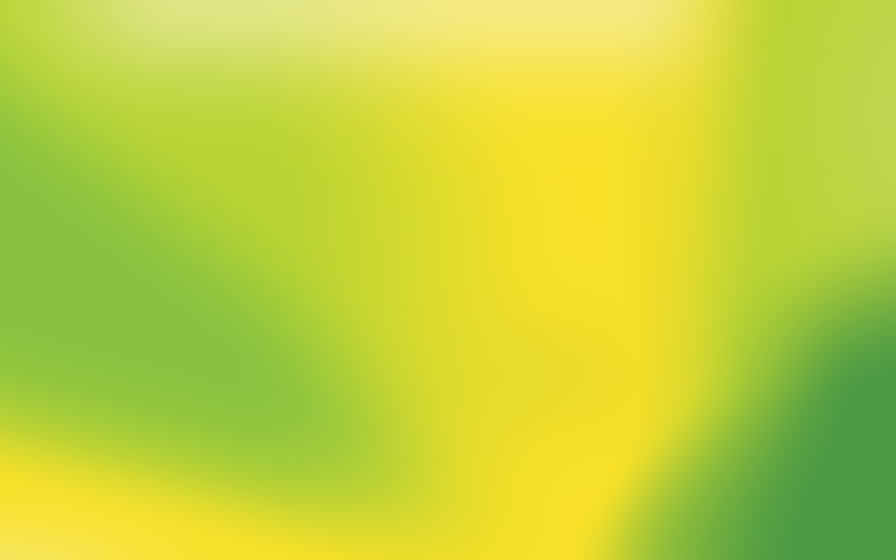
Reproduce this background procedurally as a Shadertoy shader.

```glsl
// Soft blurred gradient of lime, sunny yellow and leaf green
#define LIME vec3(0.725, 0.830, 0.200)
#define YELLOW vec3(0.975, 0.882, 0.155)
#define OCHRE vec3(0.910, 0.858, 0.170)
#define LEAF vec3(0.535, 0.762, 0.250)
#define FOREST vec3(0.295, 0.605, 0.270)
#define PALE vec3(0.960, 0.940, 0.720)
#define MIST vec3(0.755, 0.840, 0.340)

// Smooth step of a given half width, centred on zero
float soft(float d, float halfWidth) {
    return smoothstep(-halfWidth, halfWidth, d);
}

// Round glow with separate radii
float glow(vec2 p, vec2 centre, vec2 radius) {
    vec2 d = (p - centre) / radius;
    return exp(-dot(d, d));
}

void mainImage(out vec4 fragColor, in vec2 fragCoord) {
    vec2 p = fragCoord / iResolution.xy;
    float depth = 1.0 - p.y;

    // Yellow column on the right joins a band along the bottom
    float leftEdge = 0.40 + 0.07 * smoothstep(0.0, 0.4, depth);
    float rightEdge = 0.695 + 0.065 * smoothstep(0.0, 0.3, p.y) + 0.06 * p.y;
    float bandDepth = depth - (0.71 + 0.42 * p.x);
    float column = soft(p.x - leftEdge, 0.18);
    float band = smoothstep(-0.06, 0.18, bandDepth);
    float yellow = 1.0 - (1.0 - column) * (1.0 - band);

    // Duller tones within the yellow
    float dull = 0.75 * glow(p, vec2(0.61, 0.33), vec2(0.13, 0.13));
    dull = max(dull, 0.7 * smoothstep(0.67, 0.75, p.x));
    vec3 warm = mix(YELLOW, OCHRE, dull);
    vec3 col = mix(LIME, warm, yellow);

    // Leaf green wedge entering from the left
    float wedge = soft(depth - (0.15 + 1.25 * p.x), 0.17);
    wedge *= 1.0 - soft(bandDepth, 0.15);
    wedge *= 1.0 - smoothstep(0.25, 0.56, p.x);
    col = mix(col, LEAF, wedge);

    // Lime field and misty glow on the right
    col = mix(col, LIME, soft(p.x - rightEdge, 0.065));
    col = mix(col, MIST, 0.9 * glow(p, vec2(1.03, 0.80), vec2(0.12, 0.30)));

    // Dark green in the lower right corner
    float darkEdge = 0.765 + 0.10 * smoothstep(0.0, 0.35, p.y);
    float darkWidth = mix(0.14, 0.10, smoothstep(0.0, 0.35, p.y));
    float darkTop = 0.40 + 0.55 * (p.x - 0.85);
    float dark = soft(p.x - darkEdge, darkWidth) * soft(darkTop - p.y, 0.17);
    col = mix(col, FOREST, dark);

    // Pale light along the top and in the lower left corner
    float topSpan = smoothstep(-0.05, 0.22, p.x) * (1.0 - smoothstep(0.70, 0.86, p.x));
    col = mix(col, PALE, 0.62 * topSpan * exp(-depth * depth / 0.020));
    col = mix(col, PALE, 0.40 * glow(p, vec2(0.0, -0.03), vec2(0.16, 0.10)));

    fragColor = vec4(col, 1.0);
}
```
